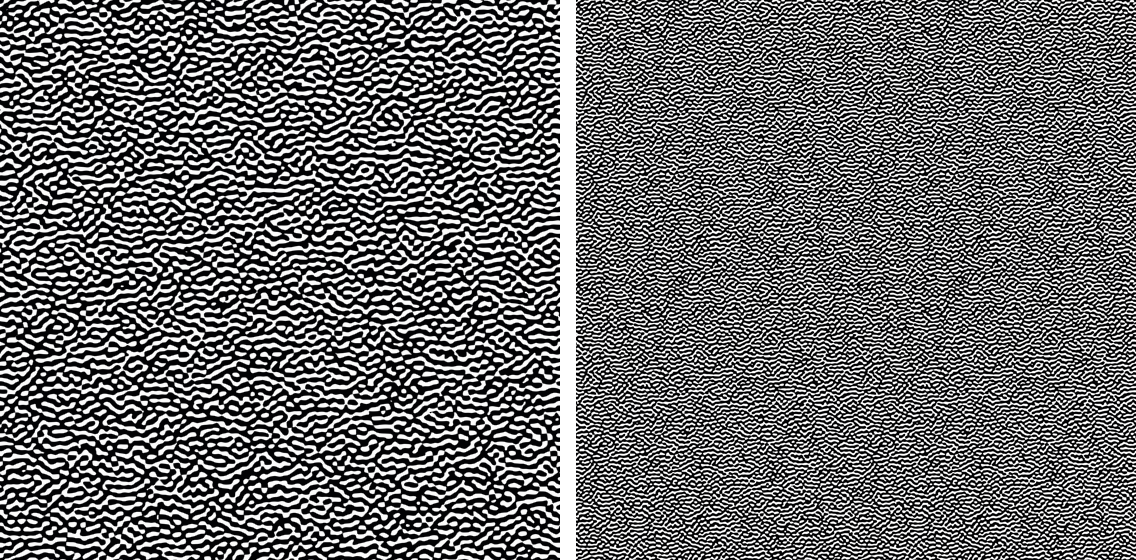
Left, the tile; right, the same tile 2 across and 2 down.
This pattern is drawn by a WebGL 1 fragment shader. Its source:

```glsl
precision highp float;
// Seamless labyrinth of short white worms on black, lying roughly level.

uniform vec2 u_resolution;

#define WAVES 72           // number of layered sines
#define FREQUENCY 67.0     // mean ridges per canvas
#define BANDWIDTH 0.22     // relative spread of ridge spacing
#define SPREAD 1.1         // largest deviation of ridge direction, radians
#define TILT 0.08          // mean rise of the ridges, radians
#define LEVEL 0.23         // threshold in standard deviations
#define EDGE 0.0022        // edge softness in canvas units
#define BLACK vec3(0.008, 0.008, 0.015)
#define WHITE vec3(0.985, 0.983, 0.986)

const float TAU = 6.2831853;

float hash(float n) {
  return fract(sin(n * 12.9898 + 4.137) * 43758.547);
}

// Whole-number wave vector, so that every wave wraps at the canvas edges.
vec2 waveVector(float i) {
  float s = 2.0 * (i + 0.5) / float(WAVES) - 1.0;
  float angle = TILT + SPREAD * s * (0.6 + 0.4 * s * s);
  float size = FREQUENCY * (1.0 + BANDWIDTH * (2.0 * fract(i * 0.618034) - 1.0));
  return floor(size * vec2(-sin(angle), cos(angle)) + 0.5);
}

// Random field of unit variance: x = value, yz = gradient.
vec3 ridgeField(vec2 p) {
  vec3 sum = vec3(0.0);
  for (int n = 0; n < WAVES; n++) {
    float i = float(n);
    vec2 k = waveVector(i);
    float phase = TAU * fract(dot(k, p) + hash(i));
    sum += vec3(cos(phase), -sin(phase) * TAU * k);
  }
  return sum * sqrt(2.0 / float(WAVES));
}

void main() {
  vec2 uv = gl_FragCoord.xy / u_resolution;
  vec3 field = ridgeField(uv);

  // Approximate signed distance to the contour gives an even soft edge.
  float dist = (field.x - LEVEL) / max(length(field.yz), 1.0);
  float worm = clamp(0.5 + dist / EDGE, 0.0, 1.0);

  gl_FragColor = vec4(mix(BLACK, WHITE, worm), 1.0);
}
```
